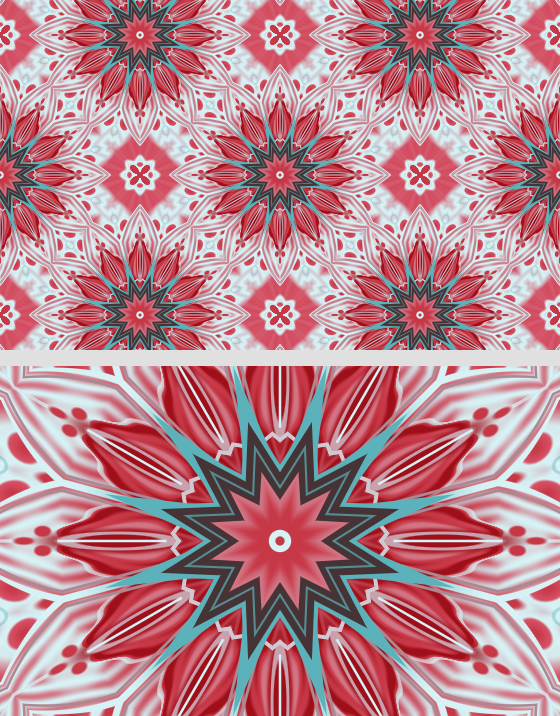
Top, the full canvas; bottom, a detail of the centre.
Write a Shadertoy shader that draws this pattern.

```glsl
// Kaleidoscopic lattice of twelve-petalled flowers with small white rosettes between.
// Space is folded to one flower, then to one mirrored petal wedge; ellipses,
// lenses and star edges are layered there, with layered sines for the streaks.

#define HALF_PERIOD 0.4      // flower to rosette, in canvas heights
#define PETALS 12.0
#define PETAL_TIP 0.79
#define PETAL_WIDTH 0.145
#define OUTLINE 0.0075
#define STREAKS 95.0
#define ROSETTE_RADIUS 0.128

const float PI = 3.14159265;
const vec3 ROSE  = vec3(0.84, 0.31, 0.39);
const vec3 RED   = vec3(0.78, 0.22, 0.28);
const vec3 DEEP  = vec3(0.62, 0.06, 0.10);
const vec3 BLUSH = vec3(0.82, 0.46, 0.52);
const vec3 MAUVE = vec3(0.79, 0.63, 0.68);
const vec3 PALE  = vec3(0.84, 0.95, 0.96);
const vec3 TEAL  = vec3(0.36, 0.70, 0.73);
const vec3 DARK  = vec3(0.27, 0.20, 0.21);

float pixel;

float cover(float d) { return clamp(0.5 - d / pixel, 0.0, 1.0); }
float stroke(float d, float w) { return cover(abs(d) - w); }
float soft(float d, float w) { return 1.0 - smoothstep(-w, w, d); }
float ellipse(vec2 p, vec2 r) { return (length(p / r) - 1.0) * min(r.x, r.y); }
float starEdge(vec2 g, float tip, float k) { return (g.x + k * g.y - tip) / sqrt(1.0 + k * k); }
vec2 turn(vec2 p, float a) { return mat2(cos(a), -sin(a), sin(a), cos(a)) * p; }

// Rose ground with faint rays spreading from the rosette
vec3 ground(vec2 c) {
    float a = atan(c.y, c.x);
    float rays = 0.5 + 0.3 * sin(16.0 * a) + 0.2 * cos(28.0 * a + 9.0 * length(c));
    return mix(ROSE, mix(RED, BLUSH, rays), 0.3);
}

// Pale tufts with red seeds, g.x running along the gap between two petals
vec3 tuft(vec3 col, vec2 g) {
    float cloud = soft(ellipse(g - vec2(0.65, 0.0), vec2(0.16, 0.125)), 0.03);
    cloud = max(cloud, soft(ellipse(turn(g - vec2(0.76, 0.06), -0.5), vec2(0.075, 0.034)), 0.022));
    cloud = max(cloud, 0.75 * soft(ellipse(g - vec2(0.83, 0.0), vec2(0.07, 0.025)), 0.025));
    col = mix(col, PALE, cloud);
    float shade = 0.5 + 0.5 * sin(70.0 * g.x + 2.0 * sin(60.0 * g.y));
    col = mix(col, MAUVE, 0.45 * cloud * shade);
    float seed = ellipse(turn(g - vec2(0.645, 0.056), 0.45), vec2(0.045, 0.031));
    col = mix(col, PALE, soft(seed - 0.012, 0.012));
    col = mix(col, mix(RED, ROSE, smoothstep(-0.03, 0.0, seed)), soft(seed, 0.004));
    float eye = ellipse(g - vec2(0.707, 0.0), vec2(0.032, 0.022));
    col = mix(col, TEAL, 0.4 * stroke(eye, 0.003));
    return mix(col, RED, soft(ellipse(g - vec2(0.55, 0.0), vec2(0.05, 0.016)), 0.005));
}

// One petal: s.x along its axis, s.y the mirrored offset
vec3 petal(vec3 col, vec2 s) {
    float bend = (s.x - 0.45) / (PETAL_TIP - 0.45);
    float width = min(0.268 * s.x, PETAL_WIDTH * (1.0 - bend * bend));
    float edge = (s.y - width) * 0.85;
    float inside = cover(edge);

    // Banded skin, paler toward the tip
    float bands = 0.5 + 0.5 * sin(edge * 190.0 + 1.2 * sin(s.x * 24.0));
    vec3 skin = mix(mix(RED, MAUVE, bands), mix(BLUSH, PALE, bands), smoothstep(0.4, 0.58, s.x));
    skin = mix(skin, PALE, 0.8 * soft(ellipse(s - vec2(0.57, 0.0), vec2(0.075, 0.07)), 0.02));

    // Streaked red body with a scalloped end
    float u = clamp((s.x + 0.014 * cos(s.y * 120.0) - 0.17) / 0.37, 0.0, 1.0);
    float body = s.y - 0.088 * pow(sin(PI * u), 0.7);
    float streak = 0.5 + 0.3 * sin(body * STREAKS) + 0.2 * sin(body * STREAKS * 2.3 + s.x * 18.0);
    vec3 flesh = mix(mix(DEEP, RED, smoothstep(0.1, 0.5, streak)), BLUSH, smoothstep(0.5, 1.0, streak));
    skin = mix(skin, flesh, cover(body));
    skin = mix(skin, PALE, 0.75 * stroke(body, 0.004) * smoothstep(0.3, 0.48, s.x));

    // Central slit, base chevron and red dots
    float slit = ellipse(s - vec2(0.385, 0.0), vec2(0.125, 0.019));
    skin = mix(skin, DEEP, soft(slit - 0.008, 0.01));
    skin = mix(skin, MAUVE, stroke(slit, 0.0035));
    skin = mix(skin, PALE, stroke(s.y, 0.003) * cover(abs(s.x - 0.4) - 0.13));
    float crown = s.x - 0.255 + 0.8 * abs(s.y - 0.018);
    skin = mix(skin, mix(MAUVE, PALE, 0.5), stroke(crown, 0.006) * cover(s.y - 0.045));
    skin = mix(skin, RED, soft(ellipse(s - vec2(0.565, 0.023), vec2(0.02, 0.013)), 0.003));
    skin = mix(skin, RED, soft(ellipse(s - vec2(0.61, 0.0), vec2(0.024, 0.009)), 0.003));
    col = mix(col, skin, inside);

    // Double outline, teal near the heart
    vec3 rim = mix(TEAL, PALE, smoothstep(0.25, 0.5, s.x));
    col = mix(col, MAUVE * 0.85, stroke(edge + 0.016, 0.003));
    return mix(col, rim, stroke(edge, OUTLINE * mix(1.0, 0.5, smoothstep(0.5, 0.75, s.x))));
}

// Nested stars at the heart of the flower
vec3 heart(vec3 col, vec2 g, float r) {
    col = mix(col, TEAL, cover(starEdge(g, 0.43, 6.5)));
    float outer = starEdge(g, 0.31, 3.2);
    col = mix(col, DARK, cover(outer));
    col = mix(col, TEAL, max(stroke(outer, 0.005), 0.7 * stroke(outer + 0.024, 0.0025)));
    float inner = starEdge(g, 0.17, 3.0);
    col = mix(col, mix(RED, BLUSH, smoothstep(-0.03, 0.0, inner)), cover(inner));
    col = mix(col, PALE, cover(r - 0.026 - 0.05 * (g.x - 0.5 * r)));
    return mix(col, RED, cover(r - 0.011));
}

// Eight-lobed white rosette with a red cross of leaves
vec3 rosette(vec3 col, vec2 c) {
    float r = length(c), a = atan(c.y, c.x);
    float lobes = r - ROSETTE_RADIUS - 0.016 * cos(8.0 * a);
    col = mix(col, PALE, soft(lobes, 0.014));
    col = mix(col, MAUVE, 0.4 * soft(abs(lobes + 0.035) - 0.003, 0.008));
    col = mix(col, RED, soft(r - 0.095 * pow(abs(sin(2.0 * a)), 1.3), 0.005));
    vec2 m = vec2(max(abs(c.x), abs(c.y)), min(abs(c.x), abs(c.y)));
    return mix(col, ROSE, soft(ellipse(m - vec2(0.075, 0.0), vec2(0.016, 0.021)), 0.004));
}

void mainImage(out vec4 fragColor, in vec2 fragCoord) {
    pixel = 1.0 / (HALF_PERIOD * iResolution.y);
    vec2 p = (fragCoord - 0.5 * iResolution.xy) * pixel;

    // Fold the staggered lattice onto its nearest flower
    vec2 q = p - 2.0 * round(p / 2.0);
    if (abs(q.x) + abs(q.y) > 1.0) q -= sign(q);
    vec2 c = vec2(max(abs(q.x), abs(q.y)) - 1.0, min(abs(q.x), abs(q.y)));

    // Fold the flower onto half a petal
    float r = length(q), wedge = 2.0 * PI / PETALS;
    float a = atan(q.y, q.x);
    a = abs(a - wedge * round(a / wedge));
    vec2 s = r * vec2(cos(a), sin(a));
    vec2 g = r * vec2(cos(0.5 * wedge - a), sin(0.5 * wedge - a));

    vec3 col = ground(c);
    col = tuft(col, g);
    col = petal(col, s);
    col = heart(col, g, r);
    col = rosette(col, c);
    fragColor = vec4(col, 1.0);
}
```
